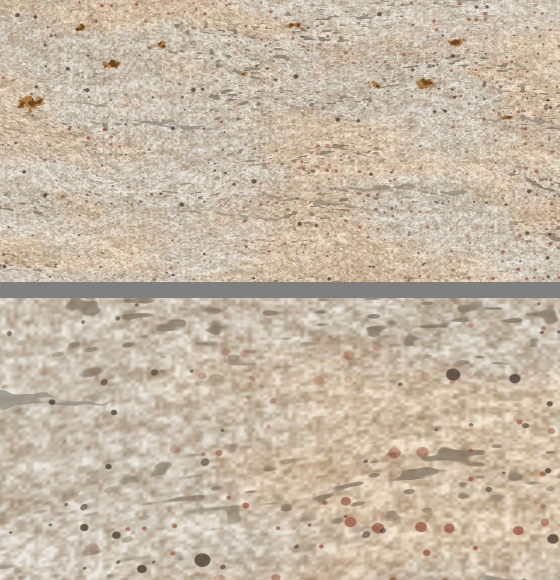
Top, the full canvas; bottom, a detail of the centre.
A Shadertoy shader for this texture:

```glsl
// Polished beige granite: fine cream and tan grain drawn out along a wavy,
// nearly horizontal flow, with grey veins, dark flecks, garnet specks and rust.
// Layers of stretched value noise make the grain; loops scatter the inclusions.

const vec3 TAN   = vec3(0.66, 0.575, 0.475);
const vec3 CREAM = vec3(0.905, 0.87, 0.815);
const vec3 FLECK = vec3(0.49, 0.44, 0.37);
const vec3 VEIN  = vec3(0.56, 0.535, 0.49);
const vec3 GARNET = vec3(0.58, 0.30, 0.21);
const vec3 SOOT  = vec3(0.27, 0.22, 0.18);
const vec3 RUST  = vec3(0.62, 0.42, 0.20);
const vec3 UMBER = vec3(0.33, 0.22, 0.12);

const int VEINS = 7;
const int STAINS = 10;

float hash(vec2 p) {
    return fract(sin(dot(p, vec2(127.1, 311.7))) * 43758.5);
}

float noise(vec2 p) {
    vec2 i = floor(p), f = fract(p);
    f = f * f * (3.0 - 2.0 * f);
    float low = mix(hash(i), hash(i + vec2(1, 0)), f.x);
    float high = mix(hash(i + vec2(0, 1)), hash(i + vec2(1, 1)), f.x);
    return mix(low, high, f.y);
}

float fbm(vec2 p) {
    return 0.55 * noise(p) + 0.3 * noise(p * 2.1 + 7.3) + 0.15 * noise(p * 4.3 + 19.1);
}

// Bend the horizontal layering into gentle waves.
vec2 flow(vec2 p) {
    float bend = 0.09 * noise(p * vec2(1.8, 2.2) + 3.0) + 0.025 * noise(p * vec2(6.0, 5.0));
    return p + vec2(0.0, bend);
}

// Round grains, at most one per cell; share is the fraction of cells filled.
float specks(vec2 p, float scale, float share, float seed, float soft) {
    vec2 cell = floor(p * scale) + seed;
    vec2 centre = 0.3 + 0.4 * vec2(hash(cell), hash(cell + 31.7));
    float size = hash(cell + 57.3);
    float radius = mix(0.08, 0.22, size * size);
    float d = length((fract(p * scale) - centre) * vec2(0.85, 1.0));
    float edge = soft * scale;
    return step(hash(cell + 83.9), share) * (1.0 - smoothstep(radius - edge, radius + edge, d));
}

// A tapering, broken streak centred on the origin.
float vein(vec2 p, float halfLength, float width, float seed, float soft) {
    float along = p.x / halfLength;
    float y = p.y + 0.12 * p.x + 0.03 * (noise(vec2(p.x * 9.0, seed)) - 0.5);
    y += 0.008 * (noise(p * 60.0 + seed) - 0.5);
    float w = width * (1.0 - along * along) * (0.25 + noise(vec2(p.x * 22.0, seed + 5.0)));
    float body = 1.0 - smoothstep(w - soft, w + soft, abs(y));
    float gaps = smoothstep(0.25, 0.5, noise(p * vec2(35.0, 90.0) + seed));
    return body * gaps * step(abs(along), 1.0);
}

// Distance-like field of a ragged blot, negative inside.
float blot(vec2 p, vec2 radius, float seed) {
    float ragged = 1.1 * (fbm(p * 65.0 + seed) - 0.5);
    return length(p / radius) - 1.0 + 1.6 * ragged;
}

void mainImage(out vec4 fragColor, in vec2 fragCoord) {
    vec2 p = fragCoord / iResolution.y;
    float aspect = iResolution.x / iResolution.y;
    float soft = 0.8 / iResolution.y;
    vec2 q = flow(p);

    // Cream and tan grain, from broad bands down to single crystals
    float band = fbm(q * vec2(1.6, 9.0) + 11.0);
    float tone = 0.63 + 0.4 * (band - 0.5);
    tone += 0.35 * (noise(q * vec2(24.0, 55.0)) - 0.5);
    tone += 0.65 * (noise(q * vec2(95.0, 140.0) + 5.0) - 0.5);
    tone += 0.65 * (noise(q * vec2(210.0, 250.0) + 9.0) - 0.5);
    vec3 color = mix(TAN, CREAM, clamp(tone, -0.1, 1.12));

    // Peach and pale zones
    float warmth = smoothstep(0.35, 0.68, fbm(q * vec2(2.6, 7.0) + 23.0));
    color *= mix(vec3(0.985, 1.0, 1.02), vec3(1.02, 0.985, 0.945), warmth);

    // Thin dark flecks gathered in layers
    float layer = smoothstep(0.36, 0.68, fbm(q * vec2(2.5, 10.0) + 41.0));
    float fleck = smoothstep(0.70, 0.86, noise(q * vec2(48.0, 125.0) + 2.0));
    color = mix(color, FLECK, 0.75 * fleck * layer);

    // Grey veins in the lower and middle parts
    for (int i = 0; i < VEINS; i++) {
        float id = float(i);
        float spread = fract(id * 0.618 + 0.7);
        vec2 centre = vec2(spread * aspect, 0.16 + 0.48 * hash(vec2(id, 4.0)));
        float halfLength = mix(0.1, 0.24, hash(vec2(id, 8.0)));
        float cover = vein(p - centre, halfLength, 0.009, id * 13.0, soft);
        color = mix(color, VEIN, 0.75 * cover);
    }

    // Garnet and black specks
    float redZone = smoothstep(0.42, 0.62, fbm(q * vec2(3.0, 5.0) + 67.0));
    float red = specks(p, 34.0, 0.3, 3.0, soft) * redZone;
    color = mix(color, GARNET, 0.7 * red);
    color = mix(color, SOOT, 0.75 * specks(p, 27.0, 0.09, 140.0, soft));
    color = mix(color, SOOT, 0.6 * specks(q, 48.0, 0.07, 260.0, soft));

    // Rust stains with umber cores in the upper part
    for (int i = 0; i < STAINS; i++) {
        float id = float(i);
        float size = hash(vec2(id, 21.0));
        vec2 centre = vec2(fract(id * 0.618 + 0.2) * aspect, 0.97 - 0.4 * hash(vec2(id, 17.0)));
        vec2 radius = mix(0.009, 0.024, size * size) * vec2(1.0 + 1.3 * hash(vec2(id, 29.0)), 0.9);
        float d = blot(p - centre, radius, id * 9.0);
        color = mix(color, RUST, 0.85 * (1.0 - smoothstep(-0.25, 0.25, d)));
        float core = smoothstep(0.45, 0.65, noise(p * 85.0 + id));
        color = mix(color, UMBER, 0.8 * core * (1.0 - smoothstep(-0.5, 0.0, d)));
    }

    fragColor = vec4(clamp(color, 0.0, 1.0), 1.0);
}
```
